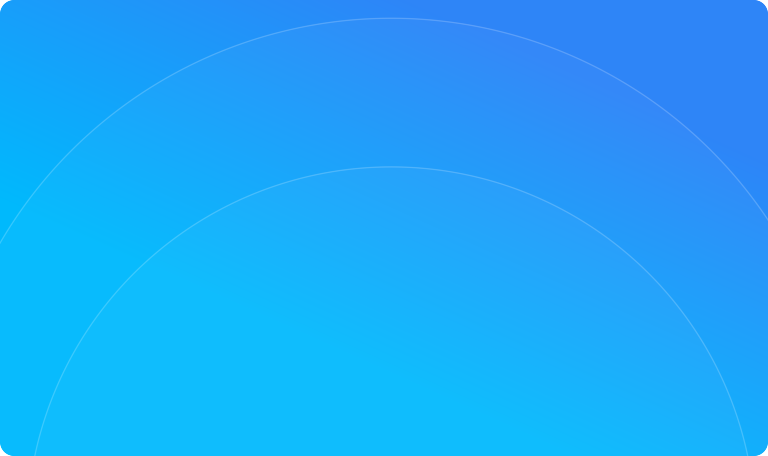
Reproduce this background procedurally as a WebGL 2 fragment shader.

```glsl
#version 300 es
precision highp float;

uniform vec2 u_resolution;
out vec4 fragColor;

// Signed distance to a box with rounded corners
float roundedBox(vec2 p, vec2 halfSize, float radius) {
    vec2 q = abs(p) - halfSize + radius;
    return length(max(q, 0.0)) + min(max(q.x, q.y), 0.0) - radius;
}

// Lay a faint white disc with a thin bright rim over the colour
vec3 addDisc(vec3 color, vec2 p, vec2 center, float radius, float pixel) {
    float d = length(p - center) - radius;
    float fill = 1.0 - smoothstep(-pixel, pixel, d);
    float rim = 1.0 - smoothstep(0.0, 0.0017 + 0.5 * pixel, abs(d));
    color = mix(color, vec3(1.0), 0.03 * fill);
    return mix(color, vec3(1.0), 0.2 * rim);
}

void main() {
    // Canvas height is one unit
    vec2 p = gl_FragCoord.xy / u_resolution.y;
    float pixel = 1.0 / u_resolution.y;
    vec2 halfCanvas = 0.5 * u_resolution / u_resolution.y;

    // Slanted gradient from cyan at lower left to blue at upper right
    float slope = clamp((p.y + 0.45 * p.x - 0.561) / 0.845, 0.0, 1.0);
    vec3 color = mix(vec3(0.0, 0.725, 0.99), vec3(0.18, 0.52, 0.97), slope);

    // Large and small discs rising from the lower edge
    color = addDisc(color, p, vec2(0.858, -0.033), 0.993, pixel);
    color = addDisc(color, p, vec2(0.858, -0.165), 0.799, pixel);

    // White outside the rounded card
    float card = roundedBox(p - halfCanvas, halfCanvas, 0.031);
    color = mix(color, vec3(1.0), smoothstep(-0.5 * pixel, 0.5 * pixel, card));

    fragColor = vec4(color, 1.0);
}
```
